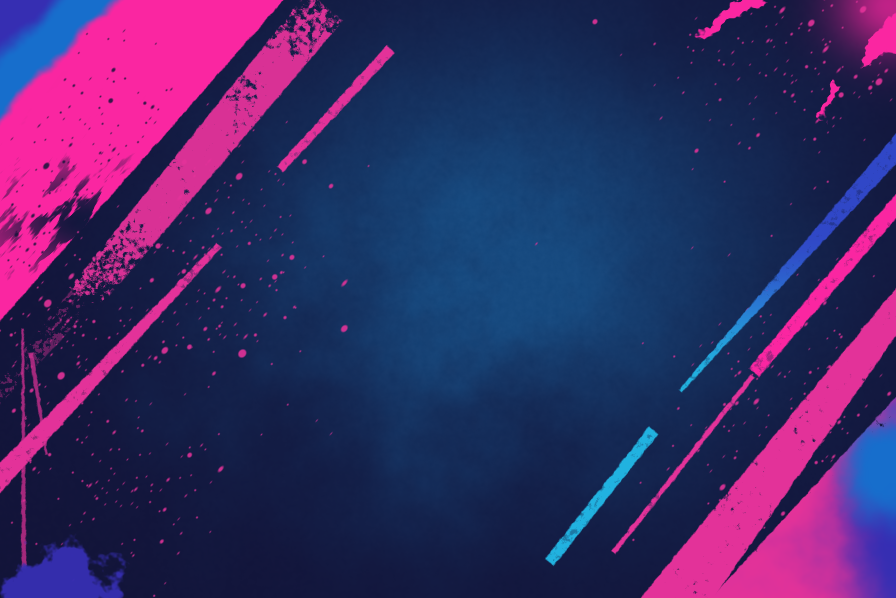
Write a Shadertoy shader that draws this background.

```glsl
// Grunge backdrop: diagonal neon brush strokes and splatter around a blue glow.
const vec3 NAVY = vec3(.072, .078, .225);
const vec3 GLOW_BLUE = vec3(.09, .29, .5);
const vec3 PINK = vec3(.98, .15, .63);
const vec3 ROSE = vec3(.89, .195, .6);
const vec3 INDIGO = vec3(.21, .18, .7);
const vec3 AZURE = vec3(.09, .43, .8);
const vec3 CYAN = vec3(.13, .7, .88);
const vec2 GLOW_CENTER = vec2(.85, .57);
const vec2 GLOW_SIZE = vec2(.44, .37);
const vec2 SLANT = vec2(.66, .75); // shared direction of the strokes
const float ROUGHNESS = .004;      // raggedness of painted edges

vec2 hash2(vec2 p) {
  vec3 q = fract(p.xyx * vec3(.1031, .103, .0973));
  q += dot(q, q.yzx + 33.33);
  return fract((q.xx + q.yz) * q.zy);
}

float corner(vec2 i, vec2 f, vec2 o) {
  return dot(hash2(i + o) * 2. - 1., f - o);
}

float gradientNoise(vec2 p) {
  vec2 i = floor(p), f = fract(p), u = f * f * (3. - 2. * f), e = vec2(0, 1);
  return mix(mix(corner(i, f, e.xx), corner(i, f, e.yx), u.x),
             mix(corner(i, f, e.xy), corner(i, f, e.yy), u.x), u.y);
}

float fbm(vec2 p) {
  float sum = 0., amp = .6;
  for (int i = 0; i < 4; i++) {
    sum += amp * gradientNoise(p);
    p = mat2(1.6, 1.2, -1.2, 1.6) * p + 7.3;
    amp *= .55;
  }
  return sum;
}

float cover(float d) {
  float edge = 1. / iResolution.y;
  return smoothstep(edge, -edge, d);
}

float blob(vec2 p, vec2 center, vec2 size) {
  vec2 q = (p - center) / size;
  return exp(-dot(q, q));
}

// Signed distance to a line, positive on the left of a -> b.
float side(vec2 p, vec2 a, vec2 b) {
  vec2 t = normalize(b - a);
  return dot(p - a, vec2(-t.y, t.x));
}

// Flat-ended stroke from ends.xy to ends.zw with tapering half width.
float stroke(vec2 p, vec4 ends, float wa, float wb) {
  vec2 a = ends.xy, b = ends.zw;
  float len = length(b - a), along = dot(p - a, (b - a) / len);
  float width = mix(wa, wb, clamp(along / len, 0., 1.));
  return cover(max(abs(side(p, a, b)) - width, abs(along - .5 * len) - .5 * len));
}

// Where drops of paint gather.
float dropDensity(vec2 p) {
  return .3 * blob(p, vec2(.38, .58), vec2(.1, .16))
    + .26 * blob(p, vec2(.2, .18), vec2(.12, .11))
    + .26 * blob(p, vec2(1.33, .9), vec2(.18, .12))
    + .25 * blob(p, vec2(1.33, .3), vec2(.14, .18))
    + .3 * blob(p, vec2(.12, .45), vec2(.12));
}

// Scattered drops, stretched along the slant, over four sizes.
float splatter(vec2 p, float seed) {
  vec2 across = vec2(-SLANT.y, SLANT.x), q = vec2(dot(p, SLANT), dot(p, across));
  float ink = 0., cell = .05;
  for (int i = 0; i < 4; i++) {
    vec2 grid = vec2(1.5, 1) * cell, id = floor(q / grid);
    vec2 rnd = hash2(id + seed + 37. * float(i));
    vec2 center = (id + .3 + .4 * rnd.yx) * grid;
    float radius = cell * mix(.05, .14, rnd.y * rnd.y);
    vec2 d = (q - center) * vec2(mix(.35, .9, rnd.y), 1);
    float density = dropDensity(center.x * SLANT + center.y * across);
    ink = max(ink, cover(length(d) - radius) * step(rnd.x, density));
    cell *= .6;
  }
  return ink;
}

void paint(inout vec3 col, vec3 ink, float amount) {
  col = mix(col, ink, amount);
}

void mainImage(out vec4 fragColor, in vec2 fragCoord) {
  vec2 p = fragCoord / iResolution.xy * vec2(1.5, 1);
  float cloud = fbm(p * 5.), grain = fbm(p * 95.), patches = fbm(p * 16. + 4.);
  vec2 r = p + ROUGHNESS * vec2(grain, fbm(p * 50. + 9.));
  float wear = grain + .6 * patches;
  float worn = mix(.62, 1., smoothstep(-.38, -.08, wear));

  // Clouded backdrop with a soft central glow
  float glow = blob(p + .12 * cloud, GLOW_CENTER, GLOW_SIZE);
  vec3 col = mix(NAVY, GLOW_BLUE, min(glow * (.98 + .45 * cloud + .2 * patches), 1.));
  col += .018 * grain * (.4 + glow);
  paint(col, PINK, .75 * blob(p, vec2(1.49, .99), vec2(.09, .08)));
  paint(col, ROSE, .9 * splatter(p, 3.));

  // Upper left: scarred pink field, azure and indigo corner
  float field = side(r, vec2(0, .463), vec2(.475, 1));
  float streaks = fbm(vec2(dot(p, SLANT) * 12., side(p, vec2(0), SLANT) * 45.));
  float scar = blob(p, vec2(.14, .63), vec2(.17, .1));
  scar *= smoothstep(.22, .34, streaks + .3 * scar);
  paint(col, PINK, cover(-field) * (1. - scar));
  float tip = side(p, vec2(0, .795), vec2(.195, 1)) + .04 * cloud + .015 * patches;
  paint(col, NAVY, .85 * splatter(p + vec2(.22, -.13), 11.) * cover(.02 - field));
  paint(col, AZURE, smoothstep(-.006, .01, tip));
  paint(col, INDIGO, smoothstep(.05, .085, tip));

  // Left strokes, a band crumbling at both ends, drips and a pool
  float solid = smoothstep(.48, .64, p.y) * smoothstep(.99, .88, p.y);
  float crumble = smoothstep(-.16, .16, wear - mix(.18, -.32, solid));
  paint(col, ROSE, .95 * crumble * stroke(r, vec4(.545, .99, .14, .5), .038, .03));
  paint(col, ROSE, .4 * smoothstep(0., .2, wear) * stroke(r, vec4(.18, .55, -.02, .32), .025, .012));
  paint(col, ROSE, worn * stroke(r, vec4(.654, .918, .469, .717), .009, .007));
  paint(col, ROSE, worn * stroke(r, vec4(.367, .59, -.02, .18), .005, .018));
  paint(col, ROSE, .7 * stroke(r, vec4(.038, .45, .04, .05), .002, .004));
  paint(col, ROSE, .7 * stroke(r, vec4(.052, .41, .078, .24), .004, .002));
  float pool = length(p - vec2(.1, 0)) - .09 + .09 * fbm(p * 22.);
  paint(col, INDIGO, .95 * smoothstep(.006, -.012, pool));

  // Right strokes
  vec3 fadeBlue = mix(CYAN, vec3(.19, .28, .78), smoothstep(.35, .62, p.y));
  paint(col, fadeBlue, worn * stroke(r, vec4(1.53, .784, 1.139, .346), .018, .003));
  paint(col, PINK, worn * stroke(r, vec4(1.53, .69, 1.262, .377), .014, .011));
  paint(col, ROSE, worn * stroke(r, vec4(1.26, .371, 1.027, .076), .004, .004));
  paint(col, CYAN, worn * stroke(r, vec4(1.094, .28, .92, .06), .01, .009));
  float press = smoothstep(-.6, -.2, wear);
  paint(col, ROSE, press * stroke(r, vec4(1.53, .52, 1.11, -.033), .022, .05));

  // Lower right: pink field washed with azure and indigo
  float haze = .5 * cloud + .2 * patches;
  vec3 wash = mix(ROSE, INDIGO, smoothstep(.05, 1., haze + blob(p, vec2(1.53, .1), vec2(.13, .24))));
  paint(wash, AZURE, smoothstep(.25, .9, haze + blob(p, vec2(1.49, .22), vec2(.09, .1))));
  float lower = side(r, vec2(1.5, .336), vec2(1.19, 0));
  paint(col, wash, smoothstep(-.5, -.2, wear + min(12. * lower, .3)) * cover(-lower));

  // Upper right splashes
  vec2 s = p + .035 * vec2(fbm(p * 24.), fbm(p * 24. + 5.));
  paint(col, PINK, stroke(s, vec4(1.275, 1.01, 1.17, .945), .022, .003));
  paint(col, PINK, stroke(s, vec4(1.52, .95, 1.43, .89), .032, .008));
  paint(col, PINK, stroke(s, vec4(1.41, .86, 1.375, .8), .008, .003));
  fragColor = vec4(clamp(col, 0., 1.), 1);
}
```
